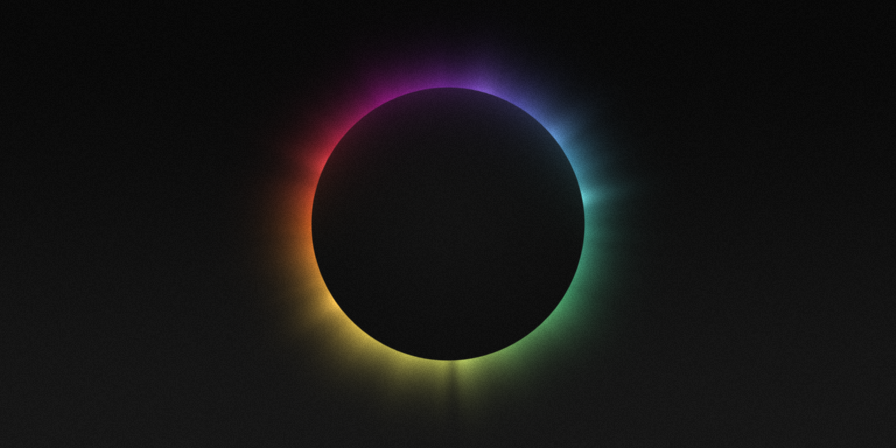
Reproduce this background procedurally as a Shadertoy shader.

```glsl
// Eclipse: a dark disc ringed by a rainbow corona on charcoal.

const float TAU = 6.2831853;
const float RADIUS = 0.3047;

float hash(vec2 p) {
    vec3 q = fract(vec3(p.xyx) * 0.1031);
    q += dot(q, q.yzx + 33.33);
    return fract((q.x + q.y) * q.z);
}

// Value noise around the circle, repeating after one turn
float ringNoise(float turn, float cells) {
    float x = turn * cells, i = floor(x);
    float a = hash(vec2(mod(i, cells), cells));
    float b = hash(vec2(mod(i + 1.0, cells), cells));
    return mix(a, b, smoothstep(0.0, 1.0, x - i));
}

// Corona colour, counterclockwise from the right in twelve steps
vec3 spectrum(float turn) {
    vec3 hues[12] = vec3[12](
        vec3(.20, .58, .51), vec3(.25, .54, .70), vec3(.32, .31, .70),
        vec3(.42, .13, .58), vec3(.52, .05, .42), vec3(.77, .13, .19),
        vec3(.77, .32, .08), vec3(.83, .60, .17), vec3(.80, .72, .25),
        vec3(.70, .73, .27), vec3(.36, .61, .30), vec3(.20, .56, .36));
    float x = turn * 12.0;
    int i = int(x) % 12;
    return mix(hues[i], hues[(i + 1) % 12], fract(x));
}

// Bright ray of given angle and width, in degrees
float ray(float turn, float angle, float width) {
    float d = (fract(turn - angle / 360.0 + 0.5) - 0.5) * 360.0 / width;
    return exp(-d * d);
}

void mainImage(out vec4 fragColor, in vec2 fragCoord) {
    vec2 uv = fragCoord / iResolution.xy;
    vec2 p = (fragCoord - 0.5 * iResolution.xy) / iResolution.y;
    float dist = length(p) - RADIUS;
    float turn = fract(atan(p.y, p.x) / TAU);
    vec3 hue = spectrum(turn);

    // Charcoal backdrop, lighter towards the bottom
    vec3 sky = vec3(mix(0.088, 0.035, smoothstep(0.0, 1.0, uv.y)));

    // Corona with streaks and a few stronger rays
    float streaks = 0.6 * ringNoise(turn, 40.0) + 0.4 * ringNoise(turn, 97.0);
    float rays = ray(turn, 11.0, 4.0) + 0.5 * ray(turn, 40.0, 6.0)
        + 0.6 * ray(turn, 74.0, 5.0) + 0.4 * ray(turn, 154.0, 5.0)
        + 0.6 * ray(turn, 215.0, 5.0) + 0.3 * ray(turn, 277.0, 4.0)
        - 0.6 * ray(turn, 272.0, 2.0) - 0.3 * ray(turn, 2.0, 5.0);
    float d = max(dist, 0.0);
    float reach = 0.047 + 0.012 * streaks + 0.008 * rays;
    float glow = exp(-d / reach - d * d * 40.0);
    float strength = 0.88 + 0.2 * (streaks - 0.5) + 0.28 * rays;
    sky += hue * glow * strength;
    sky += 0.12 * max(rays, 0.0) * exp(-d / 0.02);

    // Disc face with faint light spilling over its upper rim
    vec3 face = vec3(0.055 + 0.018 * exp(-dot(p, p) * 22.0));
    float spill = smoothstep(-0.1, 0.3, p.y) * exp(min(dist, 0.0) / 0.055);
    face += hue * spill * 0.3;

    float pixel = 1.0 / iResolution.y;
    vec3 color = mix(face, sky, smoothstep(-pixel, pixel, dist));

    // Fine film grain
    float grain = hash(floor(p * 384.0) + 500.0) - 0.5;
    color += grain * (0.016 + 0.05 * color);

    fragColor = vec4(clamp(color, 0.0, 1.0), 1.0);
}
```
